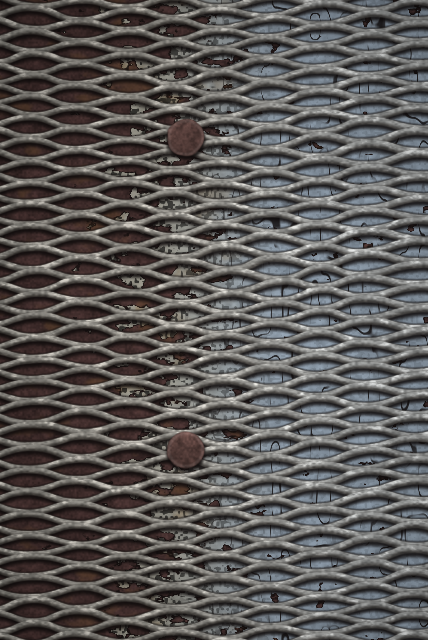
Reproduce this texture procedurally as a Shadertoy shader.

```glsl
#define CELL vec2(0.150, 0.0342)
#define CELL_SHIFT vec2(0.052, 0.35)
#define STRAND_HALF 0.31
#define STRAND_WAVE 0.44
#define BOLT_RADIUS 0.029
#define METAL_DARK vec3(0.25, 0.24, 0.23)
#define METAL_LIGHT vec3(0.58, 0.58, 0.57)
#define RUST vec3(0.25, 0.175, 0.17)
#define PAINT_WARM vec3(0.54, 0.53, 0.49)
#define PAINT_COOL vec3(0.50, 0.55, 0.60)
#define SHADOW vec3(0.06, 0.045, 0.045)

const float TAU = 6.2831853;

float hash(vec2 p) {
    vec3 q = fract(vec3(p.xyx) * 0.1031);
    q += dot(q, q.yzx + 33.33);
    return fract((q.x + q.y) * q.z);
}

float noise(vec2 p) {
    vec2 i = floor(p), f = fract(p);
    f = f * f * (3.0 - 2.0 * f);
    return mix(mix(hash(i), hash(i + vec2(1, 0)), f.x),
               mix(hash(i + vec2(0, 1)), hash(i + vec2(1, 1)), f.x), f.y);
}

float fbm(vec2 p) {
    float sum = 0.0, amp = 0.53;
    for (int i = 0; i < 4; i++) {
        sum += amp * noise(p);
        p = p * 2.03 + 17.3;
        amp *= 0.5;
    }
    return sum;
}

// Rusty plate, flaking to pitted paint and then to cracked blue paint
vec3 backPlate(vec2 p) {
    float grain = noise(p * 330.0);
    vec3 rust = RUST * (0.55 + 0.6 * fbm(p * 70.0) + 0.3 * grain);
    float stain = smoothstep(0.58, 0.8, fbm(p * vec2(22, 30) + 5.0));
    rust = mix(rust, vec3(0.40, 0.28, 0.18), 0.5 * stain);

    float remaining = smoothstep(0.05, 0.42, p.x);
    float flake = fbm(p * vec2(42, 62)) - mix(0.86, 0.23, remaining);
    float cool = smoothstep(0.22, 0.46, p.x);
    vec3 paint = mix(PAINT_WARM, PAINT_COOL, cool);
    paint = mix(paint, vec3(0.47, 0.39, 0.28), 0.6 * stain * (1.0 - cool));
    paint *= 0.86 + 0.3 * fbm(p * 90.0);

    float pits = smoothstep(0.5, 0.72, noise(p * 250.0));
    paint *= 1.0 - 0.65 * pits * (1.0 - 0.85 * cool);
    float crackLine = abs(noise(p * vec2(65, 24) + 9.0) - 0.5);
    float crack = 1.0 - smoothstep(0.012, 0.045, crackLine);
    crack *= smoothstep(0.35, 0.6, noise(p * 38.0 + 3.0));
    paint = mix(paint, SHADOW, 0.85 * crack * cool);

    rust *= 1.0 - 0.6 * smoothstep(-0.07, -0.005, flake);
    return mix(rust, paint, smoothstep(0.0, 0.03, flake));
}

// Interleaved wavy strands; x = cell columns, y = half rows
vec3 addMesh(vec3 back, vec2 p) {
    vec2 bend = vec2(noise(p * 9.0), noise(p * vec2(8, 11) + 40.0)) - 0.5;
    vec2 q = p + bend * vec2(0.024, 0.009);
    q.y -= 0.012 * smoothstep(0.3, 0.67, p.x);
    float column = (q.x - CELL_SHIFT.x) / CELL.x;
    float row = 2.0 * (q.y / CELL.y + CELL_SHIFT.y);
    float wave = cos(TAU * column) - 0.04 * cos(3.0 * TAU * column);
    float pixel = 2.0 / (CELL.y * iResolution.y);
    float right = smoothstep(0.2, 0.6, p.x);

    float grain = noise(p * vec2(210, 330));
    float wear = fbm(p * vec2(60, 130));
    float cover = 0.0, shade = 0.0;
    vec3 metal = METAL_DARK;
    for (int k = 2; k >= -1; k--) {
        float j = floor(row) + float(k);
        float side = 1.0 - 2.0 * mod(j, 2.0);
        float vary = noise(vec2(column * 3.0, j * 7.3));
        float center = j + side * STRAND_WAVE * wave + 0.16 * (vary - 0.5);
        float halfWidth = STRAND_HALF + 0.05 * right + 0.08 * (wear - 0.5);
        float d = row - center;
        float body = 1.0 - smoothstep(-pixel, pixel, abs(d) - halfWidth);
        float lit = smoothstep(-0.9, 0.35, d / halfWidth);
        lit *= 1.0 - 0.35 * smoothstep(0.65, 1.0, d / halfWidth);
        vec3 tone = mix(METAL_DARK, METAL_LIGHT, lit);
        tone *= 0.66 + 0.36 * grain + 0.34 * wear;
        tone += 0.15 * lit * smoothstep(0.62, 0.85, wear + 0.12 * grain);
        metal = mix(metal, tone, body);
        cover = max(cover, body);

        // Cast shadow below and thin contact shade above
        float below = -d - halfWidth;
        shade = max(shade, step(0.0, -d) * (1.0 - smoothstep(0.08, 0.6, below)));
        shade = max(shade, 0.6 * (1.0 - smoothstep(0.0, 0.22, abs(d) - halfWidth)));
    }
    metal *= mix(vec3(0.98, 0.96, 0.93), vec3(1.0, 1.01, 1.02), right);
    return mix(mix(back, SHADOW, 0.85 * shade), metal, cover);
}

// Two rusty round heads, one above the other
vec3 addBolts(vec3 col, vec2 p) {
    float pixel = 1.0 / iResolution.y;
    for (int i = 0; i < 2; i++) {
        vec2 q = p - vec2(0.290, 0.785 - 0.488 * float(i));
        float r = length(q) + 0.003 * (noise(p * 70.0) - 0.5);
        float drop = length(q + vec2(0.0, 0.004)) - BOLT_RADIUS;
        col = mix(col, SHADOW, 0.8 * (1.0 - smoothstep(-0.002, 0.005, drop)));
        vec3 head = vec3(0.31, 0.225, 0.21) * (0.5 + 0.65 * fbm(p * 100.0) + 0.3 * noise(p * 300.0));
        head *= 1.0 + 0.2 * q.y / BOLT_RADIUS;
        head += 0.07 * smoothstep(0.004, 0.0, abs(r - BOLT_RADIUS + 0.003));
        col = mix(col, head, 1.0 - smoothstep(-pixel, pixel, r - BOLT_RADIUS));
    }
    return col;
}

void mainImage(out vec4 fragColor, in vec2 fragCoord) {
    vec2 p = fragCoord / iResolution.y;
    vec3 col = addBolts(addMesh(backPlate(p), p), p);
    vec2 edge = fragCoord / iResolution.xy - vec2(0.56, 0.48);
    col *= 1.08 - 0.6 * dot(edge, edge);
    fragColor = vec4(clamp(col, 0.0, 1.0), 1.0);
}
```
